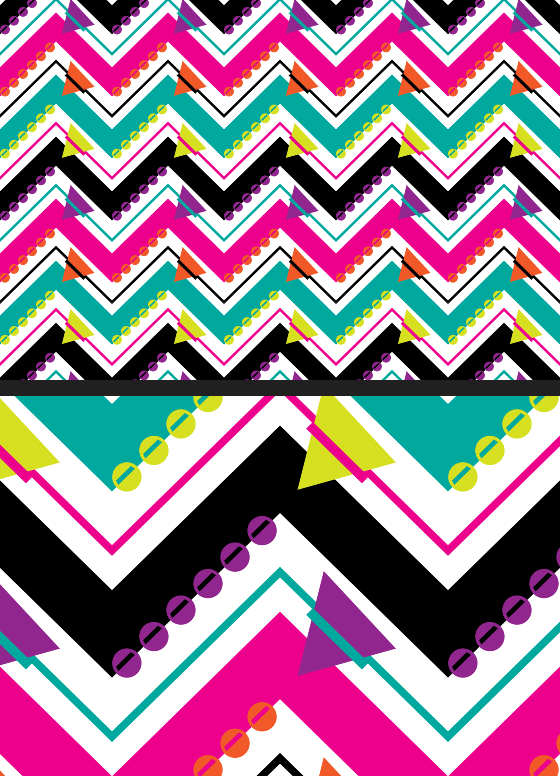
Top, the full canvas; bottom, a detail of the centre.
This pattern is drawn by a Shadertoy shader. Its source:

```glsl
// Five-across zigzag bands in three cycling colours, each trimmed with a dotted
// edge, a thin line and a crossed triangle. Shearing by the zigzag turns every
// band into a straight row; one unit is 1/768 of the canvas width.

vec3 bandColor(float n) {
    float k = mod(n, 3.0);
    return k < 0.5 ? vec3(0.925, 0.0, 0.55) : k < 1.5 ? vec3(0.0, 0.66, 0.62) : vec3(0.0);
}

vec3 accentColor(float n) {
    float k = mod(n, 3.0);
    return k < 0.5 ? vec3(0.95, 0.35, 0.16) : k < 1.5 ? vec3(0.84, 0.88, 0.13) : vec3(0.57, 0.15, 0.56);
}

// Signed distance to the line a-b, positive on its outer side
float edgeDistance(vec2 p, vec2 a, vec2 b) {
    return dot(p - a, normalize(vec2(b.y - a.y, a.x - b.x)));
}

float triangleDistance(vec2 p, vec2 a, vec2 b, vec2 c) {
    return max(edgeDistance(p, a, b), max(edgeDistance(p, b, c), edgeDistance(p, c, a)));
}

// Bar with square ends and the given half width
float barDistance(vec2 p, vec2 a, vec2 b, float halfWidth) {
    vec2 dir = normalize(b - a), q = p - 0.5 * (a + b);
    float along = abs(dot(q, dir)) - 0.5 * length(b - a);
    return max(along, abs(dot(q, vec2(-dir.y, dir.x))) - halfWidth);
}

void mainImage(out vec4 fragColor, in vec2 fragCoord) {
    float pixel = 768.0 / iResolution.x;
    vec2 p = vec2(fragCoord.x, iResolution.y - fragCoord.y) * pixel;

    // Sheared rows: x from the peak, depth below the top of the band
    float slope = 0.98, pitch = 85.1;
    float x = mod(p.x, 153.6) - 76.8;
    float depth = p.y - 17.0 - slope * abs(x);
    float row = floor((depth - 25.0) / pitch);
    depth -= row * pitch;
    vec2 q = vec2(x, depth + slope * abs(x));
    float toNormal = inversesqrt(1.0 + slope * slope);

    vec3 band = bandColor(row), accent = accentColor(row), lineColor = bandColor(row + 2.0);
    vec3 color = vec3(1.0);

    #define PAINT(c, d) color = mix(color, c, smoothstep(0.5, -0.5, (d) / pixel))

    // Lower part of this band, upper part of the next, thin line between
    PAINT(band, (depth - 40.0) * toNormal);
    PAINT(bandColor(row + 1.0), (pitch - depth) * toNormal);
    PAINT(lineColor, abs(depth - 67.0) * toNormal - 1.75);

    // Six dots up the rising edge, each with a slim lens of the band colour
    vec2 stepUp = vec2(12.36, -12.11);
    vec2 fromFirst = q - vec2(-70.0, 40.0 + slope * 70.0);
    float index = clamp(round(dot(fromFirst, stepUp) / dot(stepUp, stepUp)), 0.0, 5.0);
    vec2 dotPos = fromFirst - index * stepUp;
    PAINT(accent, length(dotPos) - 6.7);
    float edge = (depth - 40.0) * toNormal;
    PAINT(band, max(length(dotPos) - 5.2, abs(edge + 1.2) - 1.1));

    // Triangle on the falling side, crossed by a heavier stroke
    PAINT(accent, triangleDistance(q, vec2(20.0, 66.5), vec2(53.0, 102.0), vec2(8.0, 114.5)));
    PAINT(lineColor, barDistance(q, vec2(13.5, 85.0), vec2(39.0, 110.0), 2.2));

    fragColor = vec4(color, 1.0);
}
```
